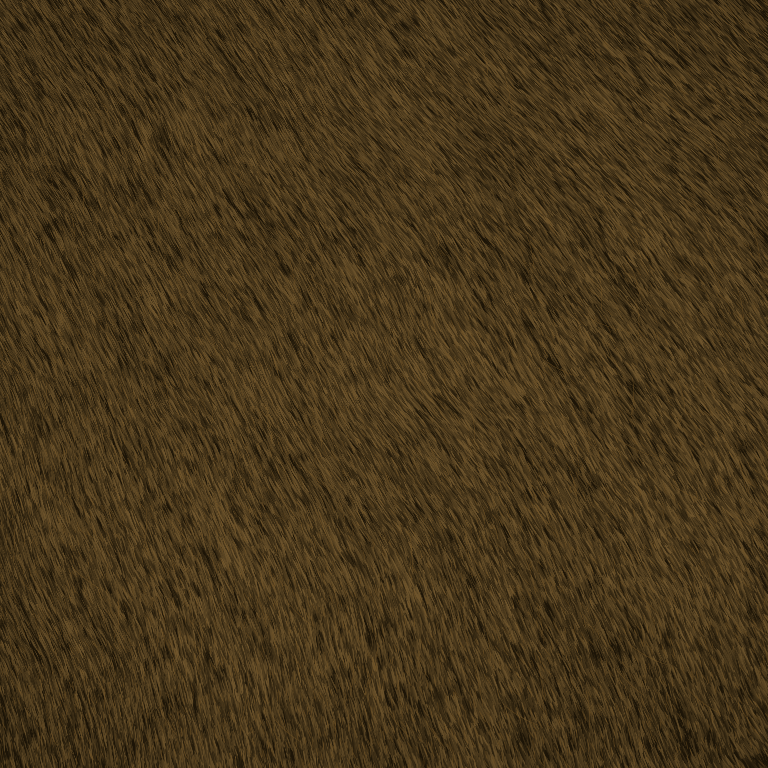
This texture is drawn by a three.js fragment shader. Its source:

```glsl
// Short, dense brown animal fur combed from upper left to lower right.
// Layers of fine tapered hairs are scattered in cells of a bent flow space,
// then cut by thin dark slits, dotted with gold glints and softly lit.

#define HAIR_LAYERS 10
#define HAIR_CELL vec2(0.022, 0.0038)
#define HAIR_HALF_LENGTH 0.0135
#define HAIR_HALF_WIDTH 0.00085
#define HAIR_TILT 0.26
#define HAIR_CONTRAST 1.2
#define COMB_ANGLE 1.05
#define SLIT_DEPTH 0.42
#define TUFT_DEPTH 0.2
#define DARK_BROWN vec3(0.155, 0.115, 0.047)
#define GOLD_BROWN vec3(0.385, 0.295, 0.152)
#define GLINT_GOLD vec3(0.46, 0.33, 0.14)

varying vec2 vUv;

vec4 hash4(vec2 p) {
  vec4 q = fract(p.xyxy * vec4(0.1031, 0.1030, 0.0973, 0.1099));
  q += dot(q, q.wzxy + 33.33);
  return fract((q.xxyz + q.yzzw) * q.zywx);
}

float noise(vec2 p) {
  vec2 i = floor(p);
  vec2 f = fract(p);
  f = f * f * (3.0 - 2.0 * f);
  float low = mix(hash4(i).x, hash4(i + vec2(1.0, 0.0)).x, f.x);
  float high = mix(hash4(i + vec2(0.0, 1.0)).x, hash4(i + 1.0).x, f.x);
  return mix(low, high, f.y);
}

// x runs along the hairs, y across them; y is bent so the combing turns.
vec2 flowSpace(vec2 centred) {
  float c = cos(COMB_ANGLE);
  float s = sin(COMB_ANGLE);
  vec2 flow = vec2(c * centred.x - s * centred.y, s * centred.x + c * centred.y);
  float bend = 0.115 * flow.x * flow.x - 0.39 * flow.x * flow.y;
  bend += 0.026 * noise(centred * 4.5 + 20.0) + 0.006 * noise(centred * 14.0 + 50.0);
  return vec2(flow.x, flow.y + bend);
}

// x: coverage of a tapered, slightly curved hair; y: side light from -1 to 1.
vec2 hair(vec2 local, float halfLength, float halfWidth, float tilt) {
  float along = local.x / halfLength;
  float across = local.y + local.x * tilt + tilt * along * along * halfLength * 0.25;
  float taper = max(1.0 - along * along, 0.0);
  float width = halfWidth * (0.4 + 0.6 * taper);
  float edge = 0.0005;
  float cover = 1.0 - smoothstep(width - edge, width + edge, abs(across));
  cover *= smoothstep(0.0, 0.4, taper);
  return vec2(cover, clamp(across / width, -1.0, 1.0));
}

// Paints one layer of the combed coat over the tone.
float coatLayer(float tone, vec2 flow, float layer) {
  vec2 grid = flow / HAIR_CELL + layer * vec2(17.37, 31.71) + 300.0;
  for (int i = -1; i <= 1; i++) {
    for (int j = -1; j <= 1; j++) {
      vec2 id = floor(grid) + vec2(float(i), float(j));
      vec4 r = hash4(id + layer * 57.0);
      vec2 local = (grid - id - r.xy) * HAIR_CELL;
      float size = mix(0.5, 1.0, fract(r.w * 7.3));
      vec2 h = hair(local, HAIR_HALF_LENGTH * size, HAIR_HALF_WIDTH, (r.z - 0.5) * HAIR_TILT);
      float shade = 0.53 + (r.w - 0.5) * HAIR_CONTRAST + 0.12 * h.y;
      tone = mix(tone, shade, h.x * 0.9);
    }
  }
  return tone;
}

// Coverage of sparse hairs: short glints or long strays that cross the coat.
float sparseHairs(vec2 flow, vec2 cell, vec2 halfSize, float tilt, float share) {
  vec2 grid = flow / cell + 150.0;
  float cover = 0.0;
  for (int i = -1; i <= 1; i++) {
    for (int j = -1; j <= 1; j++) {
      vec2 id = floor(grid) + vec2(float(i), float(j));
      vec4 r = hash4(id + 411.0);
      vec2 local = (grid - id - r.xy) * cell;
      float one = hair(local, halfSize.x, halfSize.y, (r.z - 0.5) * tilt).x;
      cover = max(cover, one * step(r.w, share));
    }
  }
  return cover;
}

// Broad light: brightest near the middle, dim at the rim and lower right.
float broadLight(vec2 centred) {
  vec2 fromGlow = centred - vec2(0.04, -0.06);
  vec2 fromShade = (centred - vec2(0.34, -0.42)) / vec2(0.24, 0.15);
  return 0.42 * (0.18 - dot(fromGlow, fromGlow)) - 0.16 * exp(-dot(fromShade, fromShade));
}

void main() {
  vec2 centred = vUv - 0.5;
  vec2 flow = flowSpace(centred);

  float tone = 0.35;
  for (int i = 0; i < HAIR_LAYERS; i++) {
    tone = coatLayer(tone, flow, float(i));
  }

  // Thin dark slits between locks, then soft tufts and patches.
  float slit = noise(flow * vec2(36.0, 270.0) + 300.0);
  tone -= SLIT_DEPTH * smoothstep(0.6, 0.9, slit) - 0.05;
  tone += TUFT_DEPTH * (noise(flow * vec2(12.0, 42.0) + 70.0) - 0.5);
  tone += 0.11 * (noise(centred * 6.0 + 30.0) - 0.5) + broadLight(centred);

  vec3 fur = mix(DARK_BROWN, GOLD_BROWN, clamp(tone, -0.2, 1.2));
  float glint = sparseHairs(flow, vec2(0.011, 0.006), vec2(0.006, 0.0006), 0.5, 0.4);
  float stray = sparseHairs(flow, vec2(0.055), vec2(0.028, 0.0006), 1.3, 0.5);
  fur = mix(fur, GLINT_GOLD, 0.42 * max(glint, stray));
  gl_FragColor = vec4(fur, 1.0);
}
```
